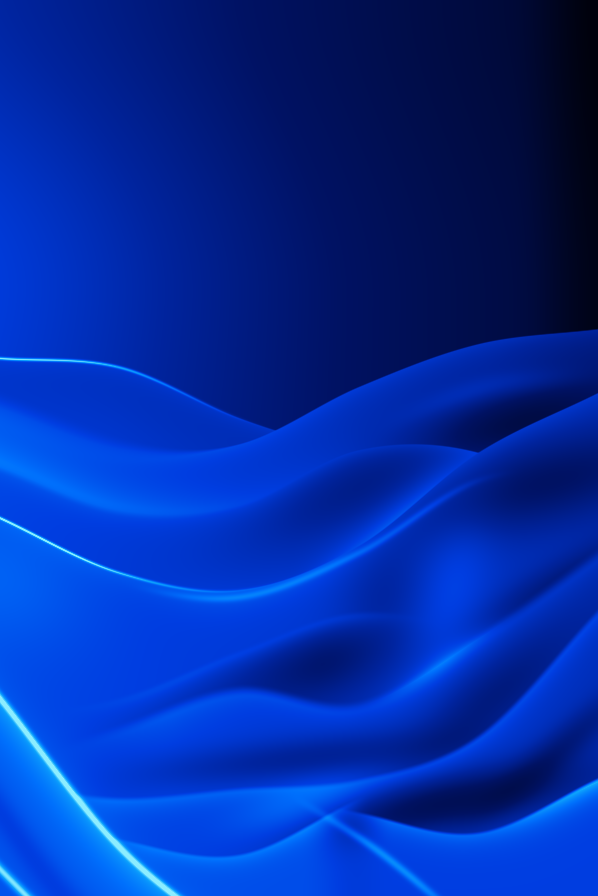
A Shadertoy shader for this background:

```glsl
// Draws flowing blue silk folds with glowing rims below a dark gradient sky.

// Palette ramp: tone 0 is near black, 4 is royal blue, 7 is pale cyan.
vec3 silkColor(float tone) {
    vec3 c = mix(vec3(0.0, 0.005, 0.05), vec3(0.0, 0.04, 0.24), clamp(tone, 0.0, 1.0));
    c = mix(c, vec3(0.0, 0.07, 0.39), clamp(tone - 1.0, 0.0, 1.0));
    c = mix(c, vec3(0.0, 0.14, 0.62), clamp(tone - 2.0, 0.0, 1.0));
    c = mix(c, vec3(0.0, 0.24, 0.88), clamp(tone - 3.0, 0.0, 1.0));
    c = mix(c, vec3(0.0, 0.44, 0.99), clamp(tone - 4.0, 0.0, 1.0));
    c = mix(c, vec3(0.05, 0.64, 0.99), clamp(tone - 5.0, 0.0, 1.0));
    return mix(c, vec3(0.55, 0.93, 1.0), clamp(tone - 6.0, 0.0, 1.0));
}

// Smooth height curve through six evenly spaced knots.
float curve(float x, float knots[6]) {
    float s = clamp(x, 0.0, 1.0) * 5.0;
    int i = min(int(s), 4);
    float t = s - float(i);
    float b = knots[i], c = knots[i + 1];
    float a = i > 0 ? knots[i - 1] : 2.0 * b - c;
    float d = i < 4 ? knots[i + 2] : 2.0 * c - b;
    return b + 0.5 * t * (c - a + t * (2.0 * a - 5.0 * b + 4.0 * c - d
        + t * (3.0 * (b - c) + d - a)));
}

// Approximate distance below a curve; positive inside the sheet.
float depthBelow(vec2 p, float knots[6]) {
    float x = clamp(p.x, 0.01, 0.99);
    float slope = (curve(x + 0.01, knots) - curve(x - 0.01, knots)) / 0.02;
    return (curve(p.x, knots) - p.y) / sqrt(1.0 + slope * slope);
}

// Soft rotated ellipse of light or shade.
float blob(vec2 p, vec2 center, vec2 radius, float angle) {
    vec2 q = p - center;
    float c = cos(angle), s = sin(angle);
    q = vec2(c * q.x + s * q.y, c * q.y - s * q.x) / radius;
    return exp(-dot(q, q));
}

// Smooth window that is one between two positions.
float window(float x, float start, float end, float fade) {
    return smoothstep(start - fade, start + fade, x) * (1.0 - smoothstep(end - fade, end + fade, x));
}

float line(float d, float width) {
    return exp(-d * d / (width * width));
}

// Covers the tone with a sheet whose rim light fades inward.
float sheet(float tone, float depth, float body, float rim, float width, float soft, float opacity) {
    float lit = body + rim * exp(-max(depth, 0.0) / width);
    return mix(tone, lit, smoothstep(-soft, soft, depth) * opacity);
}

void mainImage(out vec4 fragColor, in vec2 fragCoord) {
    vec2 p = fragCoord / iResolution.xy * vec2(1.0, 1.5);
    float x = p.x;
    float px = 1.0 / iResolution.x;
    float thin = max(0.0025, px);

    // Sky
    float tone = 3.4 - 2.6 * x - 0.6 * smoothstep(0.85, 1.0, x);
    tone += 0.5 * blob(p, vec2(0.0, 1.05), vec2(0.4, 0.4), 0.0);
    tone -= 0.5 * smoothstep(1.0, 1.5, p.y) * (1.0 - 0.5 * x);

    // Fold outlines, from back to front
    float hill = depthBelow(p, float[6](0.900, 0.885, 0.800, 0.738, 0.68, 0.62));
    float ridge = depthBelow(p, float[6](0.816, 0.748, 0.756, 0.852, 0.924, 0.949));
    float hollow = depthBelow(p, float[6](0.719, 0.646, 0.654, 0.746, 0.742, 0.64));
    float drape = depthBelow(p, float[6](0.633, 0.541, 0.512, 0.586, 0.742, 0.842));
    float seam = depthBelow(p, float[6](0.605, 0.525, 0.500, 0.574, 0.695, 0.72));
    float pleat = depthBelow(p, float[6](0.300, 0.328, 0.406, 0.471, 0.436, 0.33));
    float swell = depthBelow(p, float[6](0.210, 0.279, 0.344, 0.318, 0.430, 0.572));
    float trough = depthBelow(p, float[6](0.188, 0.162, 0.178, 0.193, 0.266, 0.475));
    float swirl = depthBelow(p, float[6](0.150, 0.094, 0.068, 0.162, 0.25, 0.30));
    float hem = depthBelow(p, float[6](0.20, 0.20, 0.18, 0.139, 0.105, 0.195));
    float crossing = depthBelow(p, float[6](0.20, 0.21, 0.20, 0.098, -0.06, -0.2));
    float ribbon = depthBelow(p, float[6](0.334, 0.084, -0.08, -0.25, -0.4, -0.55));
    float corner = depthBelow(p, float[6](0.045, -0.16, -0.4, -0.6, -0.8, -1.0));

    // Upper folds
    tone = sheet(tone, hill, 3.5 - 0.8 * x + 3.0 * max(hill, 0.0), 0.5, 0.02, px, 1.0);
    tone += 3.0 * line(hill, thin) * (1.0 - smoothstep(0.1, 0.48, x));
    float body = 4.1 - 1.4 * x - 0.3 * smoothstep(0.8, 1.0, x);
    body += 1.2 * exp(-max(-hollow, 0.0) / 0.05) * (1.0 - smoothstep(0.1, 0.75, x));
    body -= 1.6 * blob(p, vec2(0.86, 0.79), vec2(0.15, 0.05), 0.25);
    body += 0.5 * line(ridge - 0.075, 0.02) * window(x, 0.7, 0.95, 0.1);
    tone = sheet(tone, ridge, body, 0.6, 0.02, mix(0.03, px, smoothstep(0.1, 0.4, x)), 1.0);
    body = 4.1 - 1.3 * x - 0.8 * blob(p, vec2(0.62, 0.69), vec2(0.2, 0.06), 0.4);
    body += 1.3 * exp(-max(-drape, 0.0) / 0.035) * window(x, 0.58, 0.8, 0.1);
    tone = sheet(tone, hollow, body, 0.6, 0.018, mix(0.012, px, smoothstep(0.2, 0.6, x)), 1.0);

    // Broad central drape
    body = 4.2 - 0.9 * x + 0.5 * blob(p, vec2(0.0, 0.53), vec2(0.15, 0.1), -0.4);
    body -= 1.4 * blob(p, vec2(0.9, 0.69), vec2(0.25, 0.07), 0.25);
    body -= 1.0 * blob(p, vec2(0.95, 0.53), vec2(0.18, 0.035), 0.5);
    body += 0.6 * blob(p, vec2(0.76, 0.53), vec2(0.06, 0.15), -0.25);
    body -= 0.6 * blob(p, vec2(0.64, 0.5), vec2(0.07, 0.1), -0.3);
    tone = sheet(tone, drape, body, 0.5, 0.02, px, 1.0);
    tone += 3.0 * line(drape, thin) * (1.0 - smoothstep(0.05, 0.5, x));
    tone += 0.9 * (line(seam, 0.006) + 0.4 * exp(-abs(seam) / 0.03)) * window(x, 0.3, 0.78, 0.1);

    // Lower folds
    body = 3.5 - 0.4 * x - 1.2 * blob(p, vec2(0.57, 0.40), vec2(0.18, 0.06), 0.3);
    tone = sheet(tone, pleat, body, 1.1, 0.022, 0.008, window(x, 0.2, 0.64, 0.12));
    body = 4.4 - 1.3 * x - 0.9 * blob(p, vec2(0.5, 0.23), vec2(0.3, 0.035), 0.1);
    body -= 0.9 * blob(p, vec2(0.82, 0.33), vec2(0.16, 0.05), 0.7);
    tone = sheet(tone, swell, body, 0.7, 0.025, 0.012, smoothstep(0.08, 0.3, x));
    tone += 1.5 * exp(-abs(swell) / 0.015) * window(x, 0.68, 0.8, 0.08);
    body = 4.3 - 0.9 * x - 2.0 * blob(p, vec2(0.74, 0.155), vec2(0.22, 0.045), 0.2);
    body -= 1.0 * blob(p, vec2(0.94, 0.25), vec2(0.16, 0.03), 0.7);
    tone = sheet(tone, trough, body, 0.9, 0.02, 0.006, smoothstep(0.05, 0.2, x));
    tone = sheet(tone, swirl, 4.3, 0.9, 0.015, 0.004, window(x, 0.2, 0.56, 0.06));
    tone += 0.9 * blob(p, vec2(0.5, 0.15), vec2(0.12, 0.04), 0.3);
    tone = sheet(tone, hem, 4.0, 1.0 + 1.6 * smoothstep(0.8, 1.0, x), 0.018, 0.004, smoothstep(0.54, 0.66, x));
    tone += 1.5 * line(crossing, 0.007) * window(x, 0.55, 0.75, 0.07);

    // Bright ribbon in the lower left corner
    tone = sheet(tone, ribbon, 4.4, 1.4, 0.04, px, 1.0);
    tone += 2.2 * line(ribbon, 0.006) + 0.4 * exp(-abs(ribbon) / 0.025);
    tone -= 0.5 * line(ribbon - 0.12, 0.025);
    tone += 2.5 * line(corner, 0.008);

    fragColor = vec4(silkColor(tone), 1.0);
}
```
